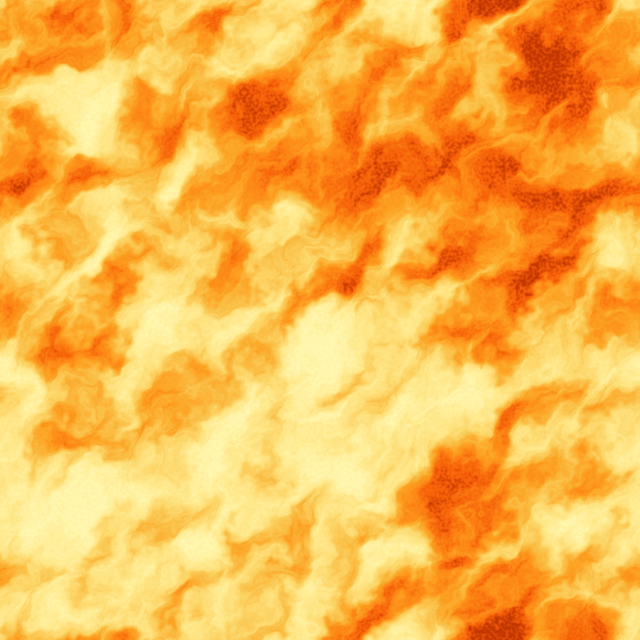
Write a WebGL 2 fragment shader that draws this texture.

```glsl
#version 300 es
precision highp float;
precision highp int;

uniform vec2 u_resolution;
out vec4 fragColor;

const float TAU = 6.2831853;

// Slanted lattice, drawn out along the rising diagonal.
// Whole-number steps (a, b) keep it periodic on the unit square.
vec2 toLattice(vec2 uv, vec2 steps) {
    return steps.x * uv - steps.y * uv.yx;
}

// Two random values per lattice cell, equal for cells one tile apart.
vec2 cellHash(vec2 cell, vec2 steps, uint seed) {
    float period = steps.x * steps.x - steps.y * steps.y;
    vec2 id = steps.x * cell + steps.y * cell.yx;
    uvec2 h = uvec2(floor(mod(id + 0.5, period)));
    h = h * 1664525u + 1013904223u + seed * 7919u;
    for (int i = 0; i < 2; i++) {
        h.x += h.y * 1664525u;
        h.y += h.x * 1664525u;
        h ^= h >> 16u;
    }
    return vec2(h & 65535u) / 65536.0;
}

float cornerSlope(vec2 cell, vec2 corner, vec2 f, vec2 steps, uint seed) {
    float angle = TAU * cellHash(cell + corner, steps, seed).x;
    return dot(vec2(cos(angle), sin(angle)), f - corner);
}

float gradientNoise(vec2 uv, vec2 steps, uint seed) {
    vec2 p = toLattice(uv, steps);
    vec2 cell = floor(p);
    vec2 f = p - cell;
    vec2 w = f * f * f * (f * (f * 6.0 - 15.0) + 10.0);
    float low = mix(cornerSlope(cell, vec2(0, 0), f, steps, seed),
                    cornerSlope(cell, vec2(1, 0), f, steps, seed), w.x);
    float high = mix(cornerSlope(cell, vec2(0, 1), f, steps, seed),
                     cornerSlope(cell, vec2(1, 1), f, steps, seed), w.x);
    return mix(low, high, w.y);
}

float fractalNoise(vec2 uv, vec2 steps, int octaves, float gain, uint seed) {
    float sum = 0.0;
    float amplitude = 1.0;
    for (int i = 0; i < octaves; i++) {
        sum += amplitude * gradientNoise(uv, steps, seed + uint(i));
        amplitude *= gain;
        steps *= 2.0;
    }
    return sum;
}

// Rounded distance to the nearest scattered centre.
float clumpDistance(vec2 uv, vec2 steps, uint seed) {
    vec2 p = toLattice(uv, steps);
    vec2 cell = floor(p);
    float nearest = 4.0;
    for (int y = -1; y <= 1; y++) {
        for (int x = -1; x <= 1; x++) {
            vec2 neighbour = cell + vec2(x, y);
            vec2 d = neighbour + cellHash(neighbour, steps, seed) - p;
            nearest = min(nearest, dot(d, d));
        }
    }
    return sqrt(nearest + 0.03);
}

// Ember red through orange to pale yellow.
vec3 fireRamp(float t) {
    vec3 colors[8] = vec3[8](
        vec3(0.76, 0.21, 0.00), vec3(0.96, 0.37, 0.03),
        vec3(0.99, 0.52, 0.08), vec3(0.99, 0.63, 0.13),
        vec3(0.98, 0.74, 0.26), vec3(0.99, 0.84, 0.41),
        vec3(1.00, 0.92, 0.57), vec3(1.00, 0.97, 0.70));
    float stops[8] = float[8](0.0, 0.05, 0.145, 0.295, 0.49, 0.70, 0.90, 1.0);
    vec3 color = colors[0];
    for (int i = 1; i < 8; i++) {
        float k = (t - stops[i - 1]) / (stops[i] - stops[i - 1]);
        color = mix(color, colors[i], clamp(k, 0.0, 1.0));
    }
    return color;
}

void main() {
    vec2 uv = gl_FragCoord.xy / u_resolution;

    // Ragged, billowing distortion
    vec2 warp = vec2(fractalNoise(uv, vec2(10, 1), 4, 0.55, 11u),
                     fractalNoise(uv, vec2(10, 1), 4, 0.55, 31u));
    vec2 p = uv + 0.05 * warp;

    // Broad drift: hotter high and to the right
    float heat = 0.20 * cos(TAU * (uv.y - 0.80))
               + 0.12 * cos(TAU * (uv.x - 0.75))
               + 0.50 * gradientNoise(uv, vec2(3, 0), 51u);

    // Cloud detail and dense clumps
    heat += 0.75 * fractalNoise(p, vec2(8, 2), 6, 0.55, 61u);
    heat += 0.90 * (0.47 - clumpDistance(p, vec2(11, 3), 81u));

    // Spread the heat evenly over the ramp, with faint grain
    float lightness = 1.0 / (1.0 + exp(5.1 * heat));
    float grain = 0.05 * gradientNoise(uv, vec2(190, 0), 91u);
    fragColor = vec4(fireRamp(clamp(lightness + grain, 0.0, 1.0)), 1.0);
}
```
